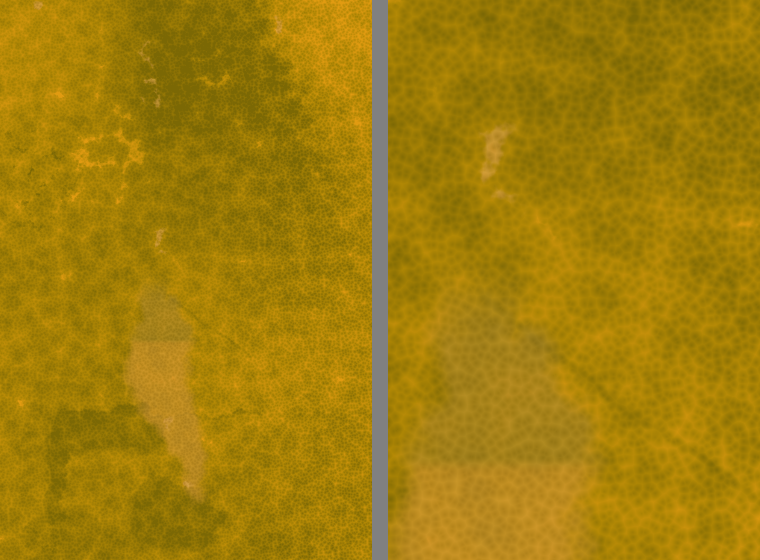
Left: the whole. Right: its middle third, enlarged.
Reproduce this texture procedurally as a Shadertoy shader.

```glsl
// A weathered ochre plaster wall with olive stains, orange flakes and a pale worn streak.

vec2 hash2(vec2 p) {
    vec3 q = fract(vec3(p.xyx) * vec3(0.1031, 0.1030, 0.0973));
    q += dot(q, q.yzx + 33.33);
    return fract((q.xx + q.yz) * q.zy);
}

// Cellular noise: distance to the nearest scattered point
float cells(vec2 p) {
    vec2 cell = floor(p), f = p - cell;
    float nearest = 4.0;
    for (int y = -1; y <= 1; y++)
    for (int x = -1; x <= 1; x++) {
        vec2 o = vec2(x, y);
        vec2 d = o + hash2(cell + o + 50.0) - f;
        nearest = min(nearest, dot(d, d));
    }
    return sqrt(nearest);
}

// Cellular octaves for crumbling plaster, mean near 0.47
float crumble(vec2 p) {
    float sum = 0.0, amp = 0.5;
    for (int i = 0; i < 4; i++) {
        sum += amp * cells(p);
        p = mat2(0.8, -0.6, 0.6, 0.8) * p * 2.1 + 7.3;
        amp *= 0.5;
    }
    return sum;
}

// Layered, bent sines for broad clouding
float waves(vec2 p) {
    float sum = 0.0, amp = 0.5;
    for (int i = 0; i < 5; i++) {
        p = mat2(0.8, -0.6, 0.6, 0.8) * p * 1.7 + 1.3;
        sum += amp * sin(p.x + 1.6 * sin(p.y));
        amp *= 0.6;
    }
    return sum;
}

float blob(vec2 p, vec2 center, vec2 radius) {
    vec2 d = (p - center) / radius;
    return exp(-dot(d, d));
}

float stain(vec2 p, vec2 center, vec2 halfSize, float corner) {
    vec2 d = abs(p - center) - halfSize + corner;
    float dist = length(max(d, 0.0)) + min(max(d.x, d.y), 0.0) - corner;
    return 1.0 - smoothstep(-0.004, 0.006, dist);
}

float segment(vec2 p, vec2 a, vec2 b) {
    vec2 ab = b - a;
    return length(p - a - ab * clamp(dot(p - a, ab) / dot(ab, ab), 0.0, 1.0));
}

void mainImage(out vec4 fragColor, in vec2 fragCoord) {
    vec2 p = fragCoord / iResolution.y;
    p.x += 0.333 - 0.5 * iResolution.x / iResolution.y;

    float rough = crumble(p * 28.0);
    float grain = cells(p * 190.0) - 0.5;
    float cloud = waves(p * 7.0);
    vec2 w = p + 0.014 * vec2(waves(p * 14.0), waves(p.yx * 14.0 + 4.0)) + 0.03 * (rough - 0.47);

    // Sunlit orange areas
    float tone = 0.45 + 0.1 * cloud + 0.9 * (rough - 0.47);
    tone += 0.38 * blob(w, vec2(0.63, 0.97), vec2(0.16, 0.22));
    tone += 0.22 * blob(w, vec2(0.53, 0.36), vec2(0.15, 0.1));
    tone += 0.14 * blob(w, vec2(0.69, 0.6), vec2(0.07, 0.4));
    tone += 0.2 * blob(w, vec2(0.03, 0.93), vec2(0.13, 0.15));

    // Large olive shadow with a slanting right edge
    float shadow = smoothstep(0.18, 0.3, w.x) * smoothstep(0.5, 0.85, w.y);
    shadow *= 1.0 - smoothstep(-0.015, 0.025, w.x - 0.45 - 0.38 * (1.0 - w.y));
    tone -= 0.4 * shadow;
    tone -= 0.12 * blob(w, vec2(0.42, 0.6), vec2(0.2, 0.08));

    // Damp stains near the foot
    float damp = stain(w, vec2(0.185, 0.229), vec2(0.1, 0.042), 0.035);
    damp = max(damp, stain(w, vec2(0.098, 0.14), vec2(0.018, 0.075), 0.012));
    damp = max(damp, 0.8 * stain(w, vec2(0.31, 0.075), vec2(0.078, 0.062), 0.045));
    tone -= 0.3 * damp + 0.14 * blob(w, vec2(0.2, 0.0), vec2(0.35, 0.06));

    // Flaked orange paint
    float flakeArea = blob(w, vec2(0.215, 0.725), vec2(0.09, 0.1))
        + 0.75 * blob(w, vec2(0.39, 0.89), vec2(0.07, 0.08));
    tone += 0.4 * smoothstep(0.68, 0.82, rough + 0.27 * flakeArea);

    // Dark pits, hairline and level crack
    float pitArea = blob(p, vec2(0.05, 0.68), vec2(0.1, 0.14)) + 0.5 * blob(p, vec2(0.05, 0.02), vec2(0.15, 0.1));
    tone -= 0.4 * pitArea * smoothstep(0.5, 0.64, crumble(p * 42.0 + 9.0));
    float hairline = segment(p + 0.003 * cloud, vec2(0.28, 0.492), vec2(0.45, 0.362));
    tone -= 0.2 * (1.0 - smoothstep(0.0005, 0.004, hairline));
    float crack = segment(w, vec2(0.24, 0.262), vec2(0.47, 0.255));
    tone -= 0.22 * (1.0 - smoothstep(0.001, 0.006, crack));
    tone += grain * (0.4 + 0.25 * smoothstep(0.3, 0.6, p.x));

    vec3 olive = vec3(0.53, 0.435, 0.02), mustard = vec3(0.69, 0.53, 0.02), orange = vec3(0.85, 0.595, 0.06);
    vec3 color = mix(olive, mustard, clamp(tone * 2.0, -0.3, 1.0));
    color = mix(color, orange, clamp(tone * 2.0 - 1.0, 0.0, 1.2));

    // Pale worn streak, greyer above its level seam
    float axis = 0.365 - 0.08 * smoothstep(0.08, 0.33, p.y);
    float halfWidth = mix(0.012, 0.053, smoothstep(0.14, 0.28, p.y)) * (1.0 - 0.6 * smoothstep(0.4, 0.5, p.y));
    float streak = 1.0 - smoothstep(-0.012, 0.012, abs(w.x - axis) - halfWidth);
    streak *= smoothstep(0.09, 0.13, w.y) * (1.0 - smoothstep(0.46, 0.51, w.y));
    vec3 worn = mix(vec3(0.79, 0.57, 0.2), vec3(0.64, 0.51, 0.16), smoothstep(0.385, 0.395, p.y));
    color = mix(color, worn + 0.08 * grain, 0.6 * streak);

    // Chips of bare pinkish plaster
    float chipArea = blob(w, vec2(0.275, 0.86), vec2(0.035, 0.09)) + 0.8 * blob(w, vec2(0.29, 0.58), vec2(0.015, 0.04));
    chipArea += blob(w, vec2(0.3, 0.235), vec2(0.02, 0.03)) + blob(w, vec2(0.355, 0.14), vec2(0.013, 0.05));
    chipArea += 1.3 * blob(w, vec2(0.055, 1.0), vec2(0.025, 0.015)) + blob(w, vec2(0.5, 0.955), vec2(0.015, 0.02));
    float chips = smoothstep(0.71, 0.86, rough + 0.3 * chipArea) * smoothstep(0.1, 0.4, chipArea);
    color = mix(color, vec3(0.8, 0.6, 0.28) + 0.15 * grain, 0.6 * chips);

    fragColor = vec4(color, 1.0);
}
```
